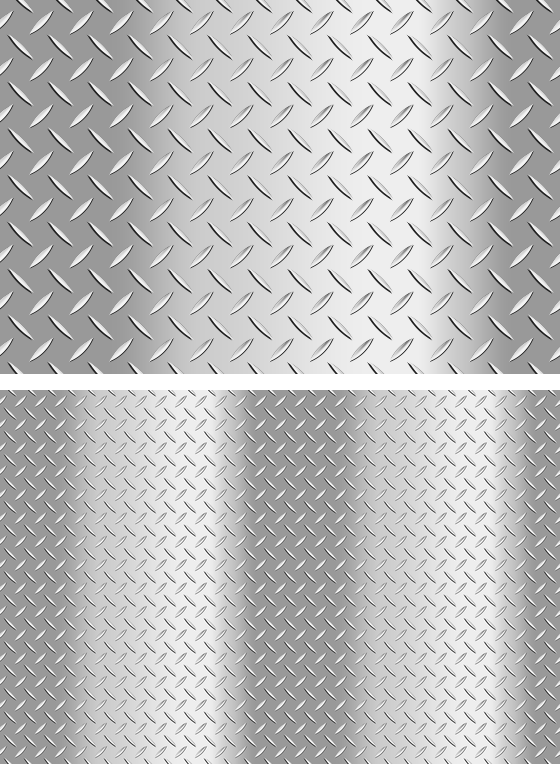
Top, the tile; bottom, the same tile 2 across and 2 down.
Give the GLSL for this texture, as a Shadertoy shader.

```glsl
const vec2 REPEATS = vec2(14.0, 8.0);
const vec2 SLASH_CENTER = vec2(0.03, 0.52);
const vec2 BACKSLASH_CENTER = vec2(0.53, 0.0);

// Half length and half width of each tread, in cell widths
const vec2 SLASH_SIZE = vec2(0.41, 0.082);
const vec2 BACKSLASH_SIZE = vec2(0.43, 0.058);

// Shadow shift along and across each tread
const vec2 SLASH_SHADOW = vec2(0.004, -0.022);
const vec2 BACKSLASH_SHADOW = vec2(-0.012, -0.042);

const float STEEL_DARK = 0.60;
const float STEEL_MID = 0.80;
const float STEEL_LIGHT = 0.935;
const float SHADOW_TONE = 0.13;
const float SHINE_TONE = 0.96;
const float SHADOW_BLUR = 0.012;

// Signed distance to a pointed lens lying along x
float lens(vec2 p, vec2 size) {
    float radius = dot(size, size) / (2.0 * size.y);
    return length(vec2(p.x, abs(p.y) + radius - size.y)) - radius;
}

float fill(float d, float blur) {
    return 1.0 - smoothstep(-blur, blur, d);
}

// Broad sheen across the plate, with equal tones at both ends
float plateTone(float x) {
    float tone = mix(STEEL_DARK, STEEL_MID, smoothstep(0.19, 0.37, x));
    tone = mix(tone, STEEL_LIGHT, smoothstep(0.34, 0.68, x));
    tone = mix(tone, STEEL_MID, smoothstep(0.74, 0.82, x));
    return mix(tone, STEEL_DARK, smoothstep(0.80, 0.92, x));
}

// Position inside the repeat, measured from a tread center
vec2 cellOffset(vec2 grid, vec2 center, float cellHeight) {
    return (fract(grid - center + 0.5) - 0.5) * vec2(1.0, cellHeight);
}

// Raised tread: dark crescent below, shaded face, fine rim above
float addTread(float tone, vec2 p, vec2 size, vec2 shadowShift, float reflection, float pixel) {
    float face = lens(p, size);
    float shadow = lens(p - shadowShift, size);
    float edge = 0.6 * pixel;
    float side = p.y / size.y;

    float faceTone = SHINE_TONE - 0.10 * smoothstep(-0.5, 0.8, side);
    float streak = exp(-pow((side - 0.25 - 0.5 * p.x) / 0.4, 2.0));
    faceTone -= reflection * streak * smoothstep(-0.35, 0.3, p.x);
    float rim = smoothstep(-0.022, 0.0, face) * smoothstep(0.1, 0.6, side);
    faceTone -= 0.30 * rim;

    float result = mix(tone, SHADOW_TONE, fill(shadow, max(edge, SHADOW_BLUR)));
    return mix(result, faceTone, fill(face, edge));
}

void mainImage(out vec4 fragColor, in vec2 fragCoord) {
    vec2 uv = fragCoord / iResolution.xy;
    vec2 grid = uv * REPEATS;
    float cellHeight = iResolution.y * REPEATS.x / (iResolution.x * REPEATS.y);
    float pixel = REPEATS.x / iResolution.x;

    float plate = plateTone(uv.x);
    // Treads mirror more dark surroundings where the plate is bright
    float reflection = 0.08 + 0.34 * smoothstep(STEEL_DARK, STEEL_LIGHT, plate);

    // Rotate each offset into (along, across) axes
    vec2 a = cellOffset(grid, SLASH_CENTER, cellHeight);
    vec2 b = cellOffset(grid, BACKSLASH_CENTER, cellHeight);
    vec2 slash = vec2(a.x + a.y, a.y - a.x) * sqrt(0.5);
    vec2 backslash = vec2(b.x - b.y, b.x + b.y) * sqrt(0.5);

    float tone = addTread(plate, slash, SLASH_SIZE, SLASH_SHADOW, reflection, pixel);
    tone = addTread(tone, backslash, BACKSLASH_SIZE, BACKSLASH_SHADOW, 0.3 * reflection, pixel);

    fragColor = vec4(vec3(tone), 1.0);
}
```
